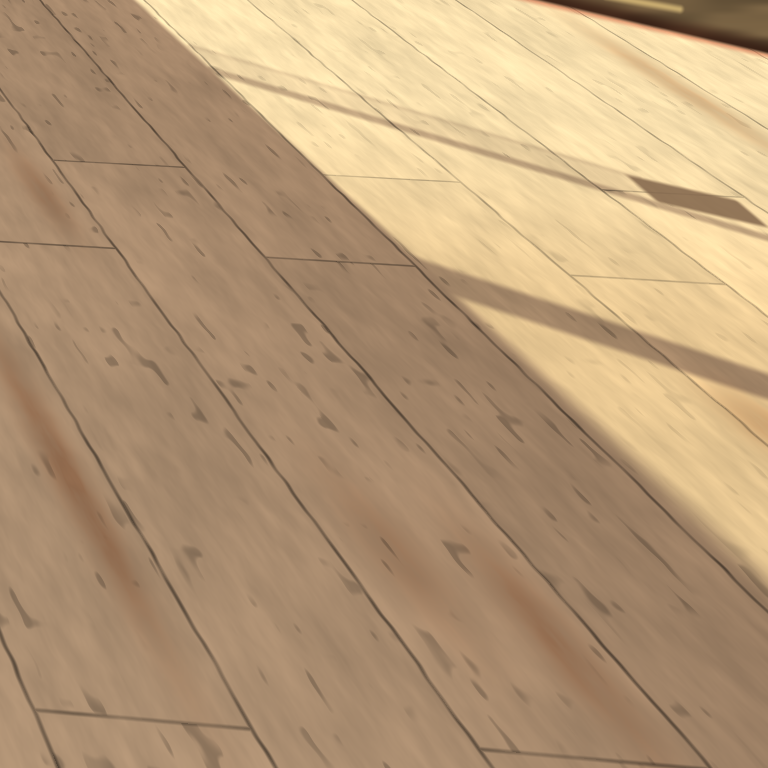
Reproduce this texture procedurally as a three.js fragment shader.

```glsl
varying vec2 vUv;

float hash(vec2 p) {
  vec3 q = fract(vec3(p.xyx) * 0.1031);
  q += dot(q, q.yzx + 33.33);
  return fract((q.x + q.y) * q.z);
}

float noise(vec2 p) {
  vec2 i = floor(p), f = fract(p);
  f = f * f * (3.0 - 2.0 * f);
  return mix(mix(hash(i), hash(i + vec2(1.0, 0.0)), f.x),
             mix(hash(i + vec2(0.0, 1.0)), hash(i + 1.0), f.x), f.y);
}

float fbm(vec2 p) {
  float sum = 0.0, weight = 0.5;
  for (int i = 0; i < 4; i++) {
    sum += weight * noise(p);
    p = p * 2.03 + 17.1;
    weight *= 0.5;
  }
  return sum / 0.9375;
}

// Soft mask: one inside the given distance, zero outside
float inside(float dist, float limit, float soft) {
  return 1.0 - smoothstep(limit - soft, limit + soft, dist);
}

float segmentDistance(vec2 p, vec2 a, vec2 b) {
  vec2 ab = b - a;
  return length(p - a - ab * clamp(dot(p - a, ab) / dot(ab, ab), 0.0, 1.0));
}

float blob(vec2 p, vec2 center, vec2 size) {
  vec2 e = (p - center) / size;
  return exp(-dot(e, e));
}

// Perspective floor: x counts planks, y runs along them
vec2 floorCoords(vec2 p, vec2 vanishing) {
  float depth = vanishing.y - p.y;
  float across = (p.x - vanishing.x) * (vanishing.y - 1.0) / depth + vanishing.x;
  return vec2((across - 0.052) / 0.1354, (p.x + 20.83) / depth);
}

// Sunlight left after the wall edge and the railing bars
float sunlight(vec2 p) {
  float edge = (p.y - 1.0 + 0.92 * (p.x - 0.176)) / 1.359;
  float soft = mix(0.022, 0.004, smoothstep(0.2, 0.8, p.y));
  float sun = smoothstep(-soft, soft, edge);
  float upper = segmentDistance(p, vec2(0.247, 0.941), vec2(0.833, 0.768));
  float lower = segmentDistance(p, vec2(0.273, 0.909), vec2(1.02, 0.684));
  float wide = segmentDistance(p, vec2(0.52, 0.655), vec2(1.05, 0.480));
  sun *= 1.0 - 0.25 * inside(upper, 0.002, 0.003);
  sun *= 1.0 - 0.62 * inside(lower, 0.004, 0.003);
  sun *= 1.0 - 0.88 * inside(wide, 0.016, 0.005);
  // Faint veil between the two thin bars
  float top = 0.941 - 0.295 * (p.x - 0.247);
  float base = 0.909 - 0.301 * (p.x - 0.273);
  float veil = inside(p.y, top, 0.003) * inside(base, p.y, 0.003);
  return sun * (1.0 - 0.14 * veil * inside(p.x, 0.84, 0.02));
}

float slantedPatch(vec2 p, vec2 center, vec2 halfSize) {
  vec2 q = p - center;
  q.y += 0.23 * q.x;
  q.x += 1.6 * q.y;
  return inside(abs(q.x), halfSize.x, 0.006) * inside(abs(q.y), halfSize.y, 0.003);
}

// Dark threshold beyond the far end of the floor
vec3 addThreshold(vec3 color, vec2 p) {
  float d = p.y - 1.0 + 0.232 * (p.x - 0.69);
  vec3 dark = mix(vec3(0.25, 0.15, 0.10), vec3(0.43, 0.35, 0.24), smoothstep(0.004, 0.028, d));
  dark *= 0.85 + 0.3 * noise(p * vec2(18.0, 90.0));
  float glint = segmentDistance(p, vec2(0.79, 1.005), vec2(0.885, 0.988));
  dark = mix(dark, vec3(0.86, 0.74, 0.48), 0.8 * inside(glint, 0.004, 0.004));
  color = mix(color, vec3(0.85, 0.48, 0.34), 0.65 * inside(abs(d), 0.003, 0.004));
  return mix(color, dark, smoothstep(-0.001, 0.005, d));
}

void main() {
  vec2 p = vUv;
  vec2 deck = floorCoords(p, vec2(-0.749, 1.918));
  deck.x += 0.012 * (noise(vec2(deck.y * 7.0, floor(deck.x + 0.5))) - 0.5);

  // Planks and their staggered end joints
  float plank = floor(deck.x);
  float along = (deck.y - 16.9 - 1.65 * mod(plank, 2.0)) / 7.22;
  float board = hash(vec2(plank + 31.0, floor(along) + 7.0));
  float seam = abs(deck.x - floor(deck.x + 0.5));
  float joint = abs(along - floor(along + 0.5)) * 7.22;
  float wear = noise(deck * vec2(5.0, 6.0) + 40.0);
  float gap = max(inside(seam, 0.010, 0.009), 0.85 * inside(joint, 0.014, 0.014));

  // Grain, flecks and reddish stains
  vec2 fiber = deck + vec2(board * 13.0 + 20.0, board * 5.0);
  float grain = fbm(fiber * vec2(16.0, 2.5));
  float cloud = fbm(fiber * vec2(3.0, 1.2));
  float fleck = smoothstep(0.76, 0.92, noise(fiber * vec2(22.0, 4.5)))
              * smoothstep(0.40, 0.65, noise(fiber * vec2(4.0, 2.0) + 9.0));
  float stain = blob(deck, vec2(-2.22, 13.6), vec2(0.10, 1.6))
              + 0.8 * blob(deck, vec2(-0.22, 12.3), vec2(0.13, 0.9))
              + 0.5 * blob(deck, vec2(-0.68, 13.0), vec2(0.16, 0.8))
              + 0.7 * blob(deck, vec2(-1.25, 17.9), vec2(0.10, 0.7))
              + 0.7 * blob(deck, vec2(4.80, 21.0), vec2(0.12, 1.7))
              + 0.8 * blob(deck, vec2(2.12, 14.8), vec2(0.16, 0.5));
  stain = clamp(stain * (0.35 + 1.2 * grain), 0.0, 1.0);

  // Sun and shade colours
  float sun = sunlight(p);
  vec3 shade = mix(vec3(0.68, 0.565, 0.45), vec3(0.60, 0.485, 0.38),
                   smoothstep(0.1, 1.1, p.x * 0.7 + p.y * 0.6));
  vec3 lit = mix(vec3(0.93, 0.80, 0.59), vec3(1.0, 0.90, 0.70),
                 smoothstep(0.65, 0.98, p.y + 0.12 * p.x));
  vec3 color = mix(shade, lit, sun);
  color *= 1.0 + 0.06 * (board - 0.5) + 0.14 * (grain - 0.5) + 0.12 * (cloud - 0.5);
  color *= mix(vec3(1.0), vec3(0.80, 0.69, 0.62), stain * 0.85);
  color *= 1.0 - 0.20 * fleck * (1.0 - 0.6 * sun);
  color *= 1.0 - gap * mix(0.42, 0.27, sun) * (0.55 + 0.6 * wear);
  color = mix(color, vec3(0.50, 0.39, 0.29), 0.85 * slantedPatch(p, vec2(0.908, 0.738), vec2(0.072, 0.013)));
  color = addThreshold(color, p);
  gl_FragColor = vec4(clamp(color, 0.0, 1.0), 1.0);
}
```
